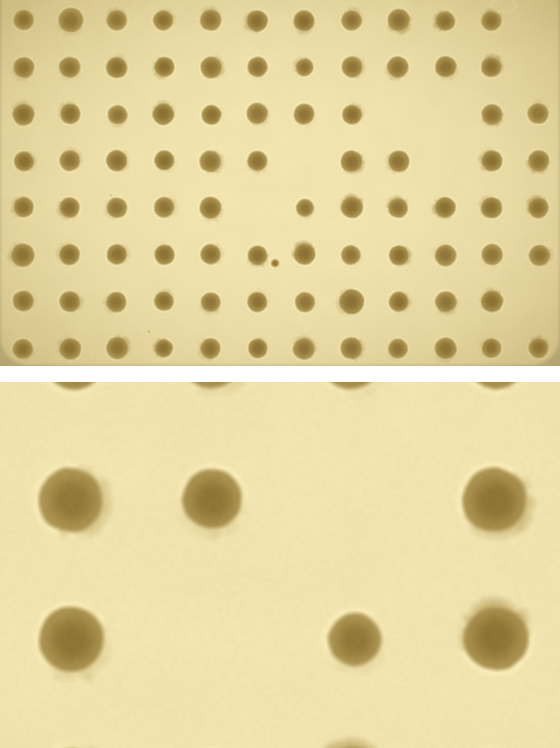
Top: the whole. Bottom: its middle third, enlarged.
Write a Shadertoy shader that draws this pattern.

```glsl
// Grid of brown colonies, 12 by 8 with gaps, on a warmly lit agar plate.

float hash(vec2 p) {
    vec3 q = fract(p.xyx * vec3(0.1031, 0.1030, 0.0973));
    q += dot(q, q.yzx + 33.33);
    return fract((q.x + q.y) * q.z);
}

float noise(vec2 p) {
    vec2 i = floor(p), f = fract(p);
    f *= f * (3.0 - 2.0 * f);
    return mix(mix(hash(i), hash(i + vec2(1, 0)), f.x),
               mix(hash(i + vec2(0, 1)), hash(i + vec2(1, 1)), f.x), f.y);
}

// Backlit agar: pale in the middle, darker to the rim, rounded lower corners
vec3 agar(vec2 uv, vec2 p) {
    vec2 q = uv * 2.0 - 1.0;
    float shade = 0.38 * pow(dot(q * q, vec2(1.08, 0.95)), 1.4);
    vec3 col = mix(vec3(0.945, 0.893, 0.685), vec3(0.80, 0.73, 0.50), shade);
    vec2 corner = vec2(min(p.x + 0.5, 11.45 - p.x), 7.37 - p.y);
    float wall = length(max(0.6 - corner, 0.0)) - 0.6;
    col *= 1.0 - 0.12 * smoothstep(-0.08, 0.04, wall);
    // faint wet ring near the upper right
    float ring = abs(length((p - vec2(10.25, -0.32)) * vec2(1.0, 2.0)) - 0.28);
    return col + 0.025 * smoothstep(0.07, 0.0, ring);
}

// Eight sites are empty; each row holds one bit per column
bool isEmpty(ivec2 site) {
    int gaps[8] = int[8](2048, 2048, 768, 576, 32, 0, 2048, 0);
    return ((gaps[site.y] >> site.x) & 1) == 1;
}

float colonyRadius(ivec2 site) {
    if (site == ivec2(1, 0) || site == ivec2(7, 6)) return 0.26;
    if (site == ivec2(6, 1) || site == ivec2(3, 7) || site == ivec2(6, 4)) return 0.185;
    if (site == ivec2(0, 5)) return 0.243;
    return mix(0.2, 0.228, hash(vec2(site) + 3.7));
}

// One colony: frayed lopsided halo, thin bright rim, dense brown body
vec3 drawColony(vec3 col, vec2 d, float radius, float seed, float haloAmount, float aa) {
    float angle = 6.2832 * hash(vec2(seed, 5.3));
    vec2 drift = vec2(cos(angle), sin(angle));
    vec2 dir = d / max(length(d), 1e-4);
    float wobble = noise(dir * 1.8 + seed * 9.0) - 0.5;
    float fray = noise(dir * 4.0 + seed * 5.0) - 0.5;
    float dist = length(d) - radius * (1.0 + 0.07 * wobble);

    col += 0.025 * smoothstep(0.045, 0.0, abs(dist - 0.025));
    float haloDist = length(d - drift * radius * 0.22) - radius * (1.04 + 0.22 * fray);
    float halo = smoothstep(0.055, -0.05, haloDist) * haloAmount;
    col = mix(col, vec3(0.69, 0.60, 0.34), 0.7 * halo);

    float depth = length(d - drift * radius * 0.05) / radius;
    vec3 body = mix(vec3(0.55, 0.445, 0.195), vec3(0.66, 0.565, 0.305),
                    smoothstep(0.25, 1.05, depth));
    body += 0.025 * (hash(vec2(seed, 8.1)) - 0.5);
    return mix(col, body, 0.96 * smoothstep(0.022 + aa, -0.022 - aa, dist));
}

void mainImage(out vec4 fragColor, in vec2 fragCoord) {
    vec2 uv = fragCoord / iResolution.xy;
    // Site coordinates: column and row centres fall on whole numbers
    vec2 p = vec2(uv.x * 11.95 - 0.498, (1.0 - uv.y) * 7.81 - 0.436);
    float aa = 6.0 / iResolution.x;
    vec3 col = agar(uv, p);

    // Regular colonies
    ivec2 site = clamp(ivec2(floor(p + 0.5)), ivec2(0), ivec2(11, 7));
    if (!isEmpty(site)) {
        vec2 id = vec2(site);
        vec2 jitter = vec2(hash(id + 11.3), hash(id + 27.9)) - 0.5;
        float haloAmount = mix(0.15, 1.0, hash(id + 41.7));
        col = drawColony(col, p - id - 0.03 * jitter, colonyRadius(site),
                         hash(id + 63.1) * 17.0, haloAmount, aa);
    }

    // Stray small colony and two dust specks
    col = drawColony(col, p - vec2(5.37, 5.18), 0.08, 2.3, 0.4, aa);
    float speck = min(length(p - vec2(2.68, 6.64)), length(p - vec2(1.87, 3.73)) + 0.012);
    col = mix(col, vec3(0.72, 0.63, 0.38), 0.6 * smoothstep(0.035 + aa, 0.01, speck));

    // Fine grain and slow mottling
    col += 0.014 * (noise(p * 38.0) - 0.5) + 0.01 * (noise(p * 2.5) - 0.5);
    fragColor = vec4(col, 1.0);
}
```
